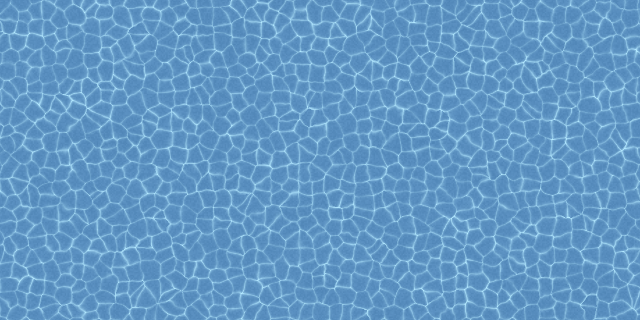
Give the GLSL for this texture, as a Shadertoy shader.

```glsl
const float CELLS_PER_HEIGHT = 22.5;
const float JITTER = 0.84;
const vec3 WATER = vec3(0.338, 0.548, 0.740);
const vec3 GLINT = vec3(0.700, 0.910, 1.000);

float hash(vec2 p) {
    vec3 q = fract(vec3(p.xyx) * 0.1031);
    q += dot(q, q.yzx + 33.33);
    return fract((q.x + q.y) * q.z);
}

vec2 hash2(vec2 p) {
    return vec2(hash(p + 17.0), hash(p + 71.0));
}

float valueNoise(vec2 p) {
    vec2 cell = floor(p);
    vec2 f = fract(p);
    f = f * f * (3.0 - 2.0 * f);
    float low = mix(hash(cell), hash(cell + vec2(1, 0)), f.x);
    float high = mix(hash(cell + vec2(0, 1)), hash(cell + vec2(1, 1)), f.x);
    return mix(low, high, f.y);
}

// Bends the straight cell walls into ripples
vec2 warp(vec2 p, float frequency, float amount) {
    vec2 q = p * frequency;
    vec2 offset = vec2(valueNoise(q + 31.0), valueNoise(q + 83.0));
    return p + amount * (offset - 0.5);
}

// x: distance to the nearest cell wall, y: distance gap to the third seed
vec2 cellWalls(vec2 p) {
    vec2 home = floor(p);
    vec2 first = vec2(0.0), second = vec2(0.0);
    float d1 = 1e3, d2 = 1e3, d3 = 1e3;
    for (int j = -2; j <= 2; j++) {
        for (int i = -2; i <= 2; i++) {
            vec2 cell = home + vec2(i, j);
            vec2 seed = cell + 0.5 + JITTER * (hash2(cell) - 0.5) - p;
            float d = dot(seed, seed);
            if (d < d1) {
                d3 = d2; d2 = d1; d1 = d;
                second = first; first = seed;
            } else if (d < d2) {
                d3 = d2; d2 = d;
                second = seed;
            } else if (d < d3) {
                d3 = d;
            }
        }
    }
    float wall = 0.5 * (d2 - d1) / max(length(second - first), 0.001);
    return vec2(wall, sqrt(d3) - sqrt(d1));
}

// Light focused on walls and junctions, with a patchy soft halo
float caustics(vec2 p, float pixel) {
    vec2 walls = cellWalls(warp(warp(p, 1.3, 0.32), 3.1, 0.10));
    float d = sqrt(walls.x * walls.x + 0.08 * pixel * pixel);
    float strength = mix(0.35, 1.15, valueNoise(p * 1.1 + 9.0));
    float patches = smoothstep(0.35, 0.9, valueNoise(p * 1.7 + 47.0));
    float line = 0.72 * strength * exp(-d / 0.055);
    float halo = 0.26 * patches * exp(-d / 0.13);
    float junction = 0.55 * exp(-walls.y / 0.10) * exp(-d / 0.09);
    return line + halo + junction;
}

void mainImage(out vec4 fragColor, in vec2 fragCoord) {
    vec2 uv = fragCoord / iResolution.y;
    float pixel = CELLS_PER_HEIGHT / iResolution.y;
    float light = caustics(uv * CELLS_PER_HEIGHT, pixel);

    // Fine grain and faint broad tone
    float grain = valueNoise(uv * 230.0) - 0.5;
    float tone = valueNoise(uv * 9.0) - 0.5;
    vec3 color = mix(WATER, GLINT, clamp(light, 0.0, 1.0));
    color += 0.045 * grain + 0.012 * tone;
    fragColor = vec4(clamp(color, 0.0, 1.0), 1.0);
}
```
